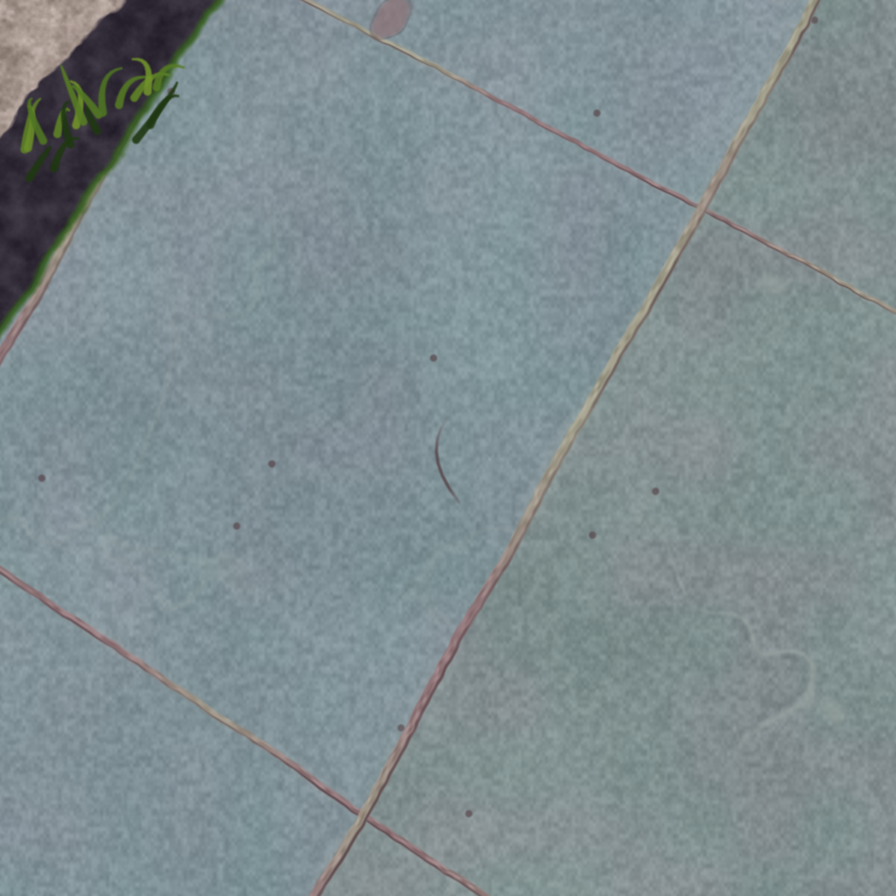
This texture is drawn by a Shadertoy shader. Its source:

```glsl
// Blue-grey slate paving seen at a slant: a skewed grid of large slabs with thin
// sandy joints, ending at a soil gap with grass blades and a rough concrete kerb.
// Slabs come from a folded grid, wear from value noise, blades from bent strokes.

const vec2 CROSSING = vec2(0.404, 0.091);   // where two joints meet
const vec2 ALONG = vec2(0.486, 0.874);      // direction of the long joint
const vec2 ACROSS = vec2(0.874, -0.486);
const float SLAB_WIDTH = 0.6;

const vec3 SLATE = vec3(0.515, 0.572, 0.588);
const vec3 SLATE_PALE = vec3(0.63, 0.67, 0.65);
const vec3 SAND = vec3(0.64, 0.62, 0.54);
const vec3 MAUVE = vec3(0.58, 0.46, 0.47);
const vec3 CREVICE = vec3(0.34, 0.27, 0.29);
const vec3 SOIL = vec3(0.20, 0.175, 0.225);
const vec3 CONCRETE = vec3(0.65, 0.59, 0.56);
const vec3 MOSS = vec3(0.20, 0.36, 0.11);
const vec3 GRASS = vec3(0.46, 0.59, 0.17);

float hash(vec2 p) {
    vec3 q = fract(p.xyx * vec3(0.1031, 0.1030, 0.0973));
    q += dot(q, q.yzx + 33.33);
    return fract((q.x + q.y) * q.z);
}

float noise(vec2 p) {
    vec2 i = floor(p), f = fract(p);
    f = f * f * (3.0 - 2.0 * f);
    return mix(mix(hash(i), hash(i + vec2(1, 0)), f.x),
               mix(hash(i + vec2(0, 1)), hash(i + vec2(1, 1)), f.x), f.y);
}

float fbm(vec2 p) {
    float sum = 0.0, amp = 0.5;
    for (int i = 0; i < 4; i++) {
        sum += amp * noise(p);
        p = mat2(1.6, 1.2, -1.2, 1.6) * p + 7.3;
        amp *= 0.5;
    }
    return sum / 0.9375;
}

// Coverage of a band of half-width w around distance d
float band(float d, float w, float aa) {
    return 1.0 - smoothstep(w - aa, w + aa, abs(d));
}

// Distance to a quadratic curve (x) and position along it (y)
vec2 curve(vec2 p, vec2 a, vec2 b, vec2 c) {
    vec2 best = vec2(9.0, 0.0), start = a;
    for (int i = 1; i <= 8; i++) {
        float t = float(i) / 8.0;
        vec2 end = mix(mix(a, b, t), mix(b, c, t), t);
        vec2 e = end - start;
        float h = clamp(dot(p - start, e) / dot(e, e), 0.0, 1.0);
        float d = length(p - start - e * h);
        if (d < best.x) best = vec2(d, (float(i) - 1.0 + h) / 8.0);
        start = end;
    }
    return best;
}

vec3 slate(vec2 uv, vec2 slab) {
    float id = hash(slab + 19.0);
    vec3 col = SLATE + (slab.x < 0.0 ? vec3(-0.006, 0.002, 0.012) : vec3(0.0, -0.004, -0.016));
    col += 0.02 * (id - 0.5) + 0.07 * (fbm(uv * 7.0 + id * 9.0) - 0.5);
    col += vec3(0.03, -0.01, 0.01) * (noise(uv * 14.0) - 0.5);
    col += 0.075 * (noise(uv * 150.0) - 0.5) + 0.05 * (noise(uv * vec2(300, 240)) - 0.5);
    // Cleft veins: thin contours of noise, shown in patches
    float ridge = fbm(uv * 3.2 + id * 31.0) - 0.5;
    float patchy = smoothstep(0.45, 0.75, noise(uv * 6.0 + id * 17.0));
    float strength = slab.x < 0.0 ? 0.22 : 0.5;
    col = mix(col, SLATE_PALE, band(ridge, 0.006, 0.009) * patchy * strength);
    col -= 0.07 * strength * band(ridge + 0.02, 0.004, 0.011) * patchy;
    // Sparse dark pits
    vec2 cell = floor(uv * 14.0);
    vec2 spot = cell + 0.2 + 0.6 * vec2(hash(cell + 3.0), hash(cell + 8.0));
    float pit = 1.0 - smoothstep(0.03, 0.08, length(uv * 14.0 - spot));
    return mix(col, CREVICE, pit * 0.7 * step(0.96, hash(cell + 51.0)));
}

// Sandy filling with a dark crevice that comes and goes on one side
vec3 joint(vec3 base, float d, float along, float w, float aa) {
    d += 0.006 * (noise(vec2(along * 9.0, w * 900.0)) - 0.5) + 0.002 * (noise(vec2(along * 90.0, 2.0)) - 0.5);
    float tint = noise(vec2(along * 5.0 + 1.0, w * 700.0));
    vec3 fill = mix(SAND, MAUVE, smoothstep(0.3, 0.7, tint));
    fill += 0.16 * (noise(vec2(along * 110.0, d * 300.0)) - 0.5);
    vec3 col = mix(base, SLATE_PALE, 0.25 * band(d, w * 2.2, w) * noise(vec2(along * 25.0, 5.0)));
    col = mix(col, fill, band(d, w, aa + 0.001) * 0.9);
    float dark = 0.35 + 0.6 * noise(vec2(along * 16.0, 9.0));
    return mix(col, CREVICE, dark * band(d - w * 0.75, w * 0.28, aa + 0.001));
}

void mainImage(out vec4 fragColor, in vec2 fragCoord) {
    vec2 uv = fragCoord / iResolution.xy;
    float aa = 0.7 / iResolution.y;
    vec2 rel = uv - CROSSING;
    float s = dot(rel, ACROSS), t = dot(rel, ALONG);

    // Slab grid, its cross joints fanning slightly apart
    float pitch = 0.775 + 0.108 * s;
    vec2 grid = vec2(s / SLAB_WIDTH, (t + 0.088 * s) / pitch);
    vec2 fold = (grid - round(grid)) * vec2(SLAB_WIDTH, pitch);
    vec3 col = slate(uv, floor(grid));
    float thin = round(grid.y) > 0.5 ? 0.0026 : 0.0038;
    col = joint(col, -fold.y, s, thin, aa);
    col = joint(col, fold.x, t, 0.0056, aa);

    // Curved scratch and a brown stain
    vec2 scratch = curve(uv, vec2(0.508, 0.544), vec2(0.464, 0.5), vec2(0.512, 0.44));
    float ink = smoothstep(0.0, 0.6, scratch.y) * (1.0 - 0.6 * smoothstep(0.85, 1.0, scratch.y));
    col = mix(col, CREVICE, 0.85 * ink * band(scratch.x, 0.0017, aa + 0.001));
    vec2 st = mat2(0.8, 0.6, -0.6, 0.8) * (uv - vec2(0.436, 0.982));
    float stain = length(st / vec2(0.018, 0.028)) + 0.4 * (noise(uv * 60.0) - 0.5);
    col = mix(col, MAUVE * 0.95, 0.65 * (1.0 - smoothstep(0.75, 1.0, stain)));
    col = mix(col, CREVICE, 0.3 * band(stain - 0.95, 0.06, 0.1));

    // Soil gap with a mossy lip, then the concrete kerb
    float edge = s + 0.6 - 0.068 * (t - 0.48) + 0.012 * (fbm(uv * 28.0) - 0.5);
    vec3 soil = SOIL + 0.18 * (fbm(uv * 55.0) - 0.5);
    col = mix(col, soil, 1.0 - smoothstep(-0.003, 0.002, edge));
    col = mix(col, MOSS, 0.85 * band(edge, 0.004, 0.004));
    float kerb = edge + 0.1 - 0.19 * (t - 0.6) + 0.03 * (fbm(uv * 22.0 + 4.0) - 0.5);
    vec3 concrete = CONCRETE + 0.3 * (fbm(uv * 70.0) - 0.5) + 0.1 * (noise(uv * 220.0) - 0.5);
    col = mix(col, concrete, 1.0 - smoothstep(-0.003, 0.003, kerb));

    // Grass blades, bent outwards; every third one lies in shade
    if (uv.x < 0.32 && uv.y > 0.66) for (int i = 0; i < 18; i++) {
        float k = float(i);
        vec4 h = vec4(hash(vec2(k, 1)), hash(vec2(k, 2)), hash(vec2(k, 3)), hash(vec2(k, 4)));
        bool shade = i % 3 == 0;
        vec2 root = mix(vec2(0.01, 0.825), vec2(0.18, 0.905), (k + h.x) / 18.0);
        if (shade) root += vec2(0.02, -0.04) * h.y;
        vec2 tip = root + vec2(0.08 * (h.y - 0.4), 0.02 + 0.045 * h.z);
        vec2 bend = mix(root, tip, 0.5) + vec2(0.04 * (h.w - 0.5), 0.02);
        vec2 blade = curve(uv, root, bend, tip);
        vec3 green = shade ? MOSS * 0.6 : mix(MOSS, GRASS, 0.35 + 0.65 * h.w);
        col = mix(col, green, 0.9 * band(blade.x, 0.0045 * (1.0 - 0.75 * blade.y), aa + 0.001));
    }
    fragColor = vec4(clamp(col, 0.0, 1.0), 1.0);
}
```
